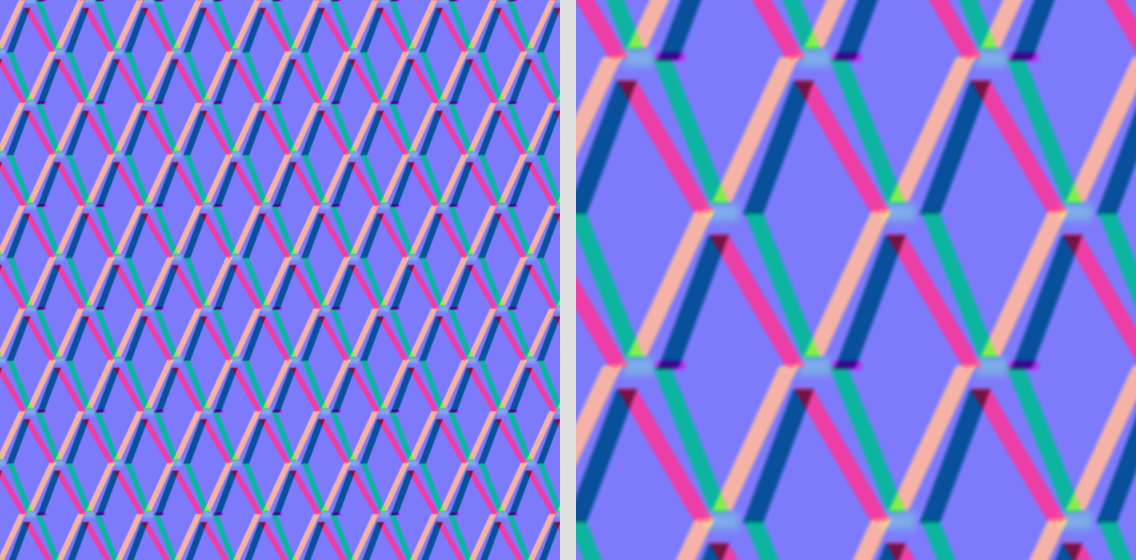
Left: the whole. Right: its middle third, enlarged.
This texture map is drawn by a Shadertoy shader. Its source:

```glsl
// Normal map of a diamond wire mesh: bevelled bars on a flat lilac ground.

const float COLUMNS = 9.505;                // cells across the canvas
const vec2 PERIOD = vec2(1.0, 1.745);       // cell size, two rows high
const vec2 ROW_STEP = vec2(0.52, 0.8725);   // stagger between rows

const vec3 FLAT  = vec3(0.49, 0.48, 0.99);
const vec3 PEACH = vec3(0.96, 0.70, 0.65);
const vec3 NAVY  = vec3(0.03, 0.31, 0.61);
const vec3 PINK  = vec3(0.93, 0.24, 0.65);
const vec3 TEAL  = vec3(0.05, 0.71, 0.63);
const vec3 GLINT = vec3(0.49, 0.67, 0.92);
const vec3 CAP_TINT = vec3(0.22, -0.30, -0.04);

// Shortest signed offset in a repeating space
float wrap(float d, float period) {
    return d - period * floor(d / period + 0.5);
}

// Coverage of a repeated slanted bar with level ends
float bar(vec2 p, vec2 top, vec2 bottom, float halfWidth, float soft) {
    vec2 middle = 0.5 * (top + bottom);
    vec2 span = bottom - top;
    float dy = wrap(p.y - middle.y, PERIOD.y);
    float dx = wrap(p.x - middle.x - dy * span.x / span.y, PERIOD.x);
    float side = smoothstep(soft, -soft, abs(dx) - halfWidth);
    float ends = smoothstep(soft, -soft, abs(dy) - 0.5 * span.y);
    return side * ends;
}

// Tilts of the four bevels in one row, summed so that crossings blend
vec3 rowTilt(vec2 p, float soft) {
    vec3 tilt = vec3(0.0);
    tilt += (PEACH - FLAT) * bar(p, vec2(0.375, 0.0), vec2(-0.005, 0.82), 0.055, soft);
    tilt += (NAVY - FLAT) * bar(p, vec2(0.455, 0.135), vec2(0.17, 0.89), 0.058, soft);
    tilt += (PINK - FLAT) * bar(p, vec2(0.455, 0.13), vec2(0.89, 0.88), 0.055, soft);
    tilt += (TEAL - FLAT) * bar(p, vec2(0.655, 0.01), vec2(0.98, 0.83), 0.052, soft);
    // Pale joint where the bars meet
    tilt += (GLINT - FLAT) * bar(p, vec2(1.0, 0.83), vec2(1.0, 0.93), 0.09, 2.0 * soft);
    return tilt;
}

void mainImage(out vec4 fragColor, in vec2 fragCoord) {
    // Cell coordinates measured down from the top left
    vec2 p = vec2(fragCoord.x, iResolution.y - fragCoord.y) * COLUMNS / iResolution.y;
    float soft = max(0.022, COLUMNS / iResolution.y);

    vec3 color = FLAT;
    for (int row = 0; row < 2; row++) {
        color += rowTilt(p - float(row) * ROW_STEP, soft);
    }

    // Violet foot of the dark bevel, on every second row
    color += CAP_TINT * bar(p, vec2(0.70, 1.72), vec2(0.70, 1.77), 0.085, soft);

    fragColor = vec4(clamp(color, 0.0, 1.0), 1.0);
}
```
